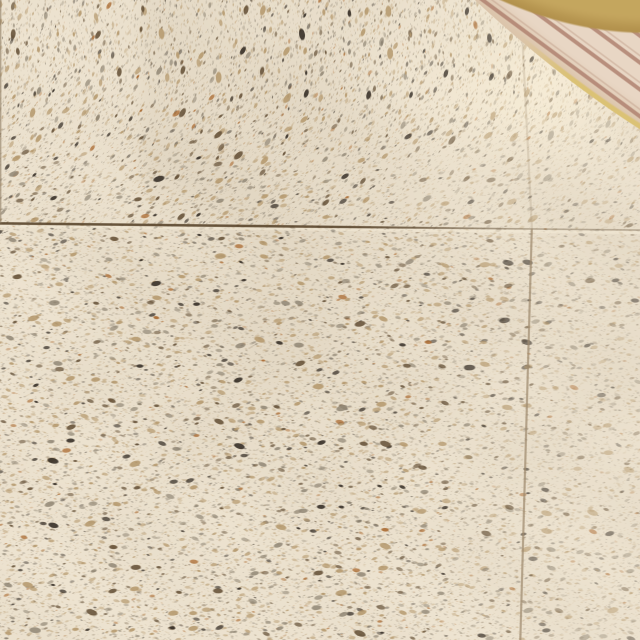
Give the GLSL for this texture, as a WebGL 1 fragment shader.

```glsl
precision highp float;
// Pale speckled terrazzo slabs with thin seams and a striped cloth in the
// upper right corner. Chips are stretched cellular dots in rotated grids,
// layered from faint and fine to bold and sparse over a softly lit base.
uniform vec2 u_resolution;

float hash(vec2 p) {
  p = fract(p * vec2(0.1031, 0.1137));
  p += dot(p, p.yx + 33.33);
  return fract((p.x + p.y) * p.x * 97.3);
}

mat2 rot(float a) {
  float c = cos(a), s = sin(a);
  return mat2(c, -s, s, c);
}

// Soft line: full inside the half width, fading over one pixel.
float stroke(float d, float halfWidth, float px) {
  return 1.0 - smoothstep(halfWidth - px * 0.5, halfWidth + px, abs(d));
}

float glow(vec2 p, vec2 centre, vec2 size) {
  vec2 d = (p - centre) / size;
  return exp(-dot(d, d));
}

// One grid of chips: colour in rgb, coverage in a.
vec4 chips(vec2 p, float scale, float seed, float grain, float px) {
  float turn = 0.4 + seed * 1.7;
  vec2 g = rot(turn) * p * scale + seed * 19.0;
  vec2 cell = floor(g);
  vec2 id = cell + seed * 71.0 + 200.0;
  float pick = hash(id + 3.1), tone = hash(id + 17.7), size = hash(id + 41.3);
  vec2 centre = 0.3 + 0.4 * vec2(hash(id), hash(id + 59.9));
  vec2 d = rot(grain - turn + (pick - 0.5) * 1.2) * (g - cell - centre);
  float r = 0.06 + 0.13 * size * size;
  float dist = length(d * vec2(0.67, 1.35)) - r;
  float soft = px * scale * 0.9;
  float cover = 1.0 - smoothstep(-soft, soft, dist);

  vec3 col = mix(vec3(0.71, 0.60, 0.43), vec3(0.58, 0.54, 0.47), step(0.42, tone));
  col = mix(col, vec3(0.40, 0.32, 0.22), step(0.66, tone));
  col = mix(col, vec3(0.20, 0.17, 0.14), step(0.83, tone));
  col = mix(col, vec3(0.66, 0.40, 0.17), step(0.95, tone));
  return vec4(col, cover * step(0.35, pick));
}

// Broad light and shade of the stone.
vec3 stone(vec2 p) {
  float shade = 0.55 * glow(p, vec2(0.43, 0.55), vec2(0.27, 0.30));
  shade += 0.35 * smoothstep(0.20, 0.24, p.x) * smoothstep(0.62, 0.78, p.y)
         * (1.0 - smoothstep(0.3, 0.75, p.x));
  shade += 0.25 * glow(p, vec2(0.95, 0.55), vec2(0.2, 0.4));
  shade += 0.06 * (sin(p.x * 23.0 + 3.0 * sin(p.y * 9.0)) + sin(p.y * 31.0 + p.x * 14.0));
  vec3 col = mix(vec3(0.925, 0.885, 0.810), vec3(0.865, 0.820, 0.740), shade);
  return col + vec3(0.045, 0.045, 0.035) * glow(p, vec2(0.84, 0.87), vec2(0.17, 0.12));
}

void main() {
  vec2 p = gl_FragCoord.xy / u_resolution;
  float px = 1.0 / min(u_resolution.x, u_resolution.y);
  float seamY = 0.651 - 0.0105 * p.x;
  float upper = smoothstep(seamY - px, seamY + px, p.y);
  vec3 col = stone(p);

  // Fine pale grain first, bold dark chips last.
  float grain = mix(-0.2, 0.25 + 0.95 * smoothstep(0.68, 0.95, p.y), upper);
  float calm = 1.0 - 0.45 * smoothstep(0.55, 0.95, p.x)
             - 0.25 * glow(p, vec2(0.72, 0.72), vec2(0.16, 0.1));
  for (int i = 0; i < 9; i++) {
    float k = float(i) / 8.0;
    vec4 chip = chips(p, mix(135.0, 31.0, pow(k, 0.7)), float(i) + 1.0, grain, px);
    float strength = mix(0.20, 0.88, k * k) * calm;
    col = mix(col, chip.rgb, chip.a * strength);
  }

  // Seams between slabs: strong on the left, fading to the right.
  float seamFade = mix(0.88, 0.35, smoothstep(0.52, 0.88, p.x));
  float seamWidth = mix(0.0016, 0.0008, smoothstep(0.4, 0.85, p.x));
  col = mix(col, vec3(0.965, 0.93, 0.85), 0.45 * stroke(p.y - seamY + 0.004, 0.0018, px));
  col = mix(col, vec3(0.34, 0.26, 0.16), seamFade * stroke(p.y - seamY, seamWidth, px));
  float seamX = mix(mix(0.813, 0.831, p.y / 0.645), 0.831 - 0.05 * (p.y - 0.645), upper);
  col = mix(col, vec3(0.62, 0.54, 0.43),
            mix(0.72, 0.24, upper) * stroke(p.x - seamX, 0.0013, px));
  col = mix(col, vec3(0.55, 0.48, 0.38), 0.6 * upper * stroke(p.x, 0.0018, px));

  // Striped cloth: curved lower hem, slanted mauve bands, olive top.
  float t = p.x - 0.742;
  float hem = p.y - (1.0 - 0.93 * t + 0.57 * t * t);
  float cloth = smoothstep(-px, px, hem) * step(0.7, p.x);
  float v = p.y + 0.74 * (p.x - 1.0);
  float band = (fract((v - 0.818) / 0.042 + 0.5) - 0.5) * 0.042;
  vec3 fabric = mix(vec3(0.86, 0.77, 0.67), vec3(0.91, 0.84, 0.77), smoothstep(0.0, 0.05, hem));
  fabric = mix(fabric, vec3(0.69, 0.51, 0.44), 0.85 * stroke(band, 0.0032, px * 1.5));
  fabric = mix(fabric, vec3(0.76, 0.63, 0.55), 0.5 * stroke(band - 0.011, 0.001, px * 1.5));
  float trim = smoothstep(0.80, 0.90, p.x) * (1.0 - smoothstep(0.007, 0.012, hem));
  fabric = mix(fabric, vec3(0.86, 0.76, 0.46), trim);
  float u = p.x - 0.78;
  float fold = p.y - (1.0 - 0.45 * u + 0.97 * u * u);
  vec3 olive = mix(vec3(0.70, 0.57, 0.30), vec3(0.77, 0.65, 0.37), smoothstep(0.0, 0.03, fold));
  fabric = mix(fabric, olive, smoothstep(-px, px * 2.0, fold) * step(0.78, p.x));
  col = mix(col, fabric, cloth);

  gl_FragColor = vec4(col, 1.0);
}
```
